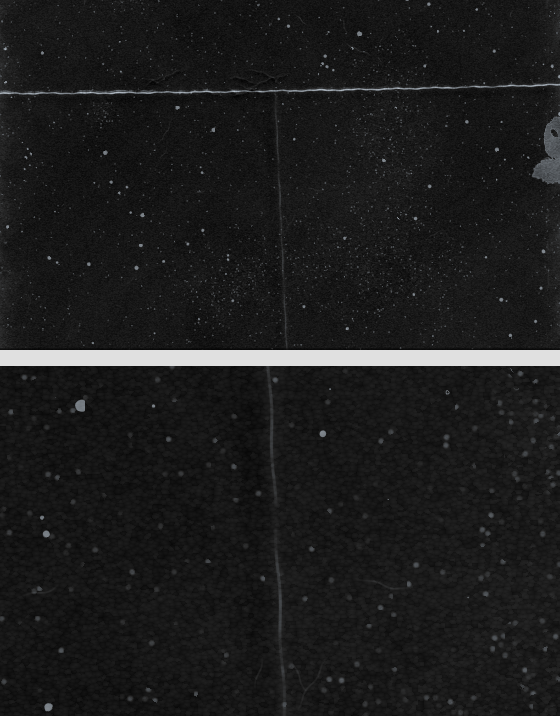
Top, the full canvas; bottom, a detail of the centre.
This texture is drawn by a WebGL 2 fragment shader. Its source:

```glsl
#version 300 es
precision highp float;
// Worn black paper: warped sine clouds tint the sheet, cellular noise gives
// grain, dust and chips, and bent line masks draw the creases, wrinkles and
// scratches. A torn blue-grey scrap sits on the right edge.
uniform vec2 u_resolution;
out vec4 fragColor;

vec2 hash2(vec2 p) {
  vec3 q = fract(p.xyx * vec3(0.1031, 0.1030, 0.0973));
  q += dot(q, q.yzx + 33.33);
  return fract((q.xx + q.yz) * q.zy);
}

// Distance to the nearest scattered point, and two random values of that point.
vec3 cellNoise(vec2 p) {
  vec2 base = floor(p);
  vec3 nearest = vec3(9.0);
  for (int j = -1; j <= 1; j++)
    for (int i = -1; i <= 1; i++) {
      vec2 cell = base + vec2(i, j);
      float d = distance(p, cell + hash2(cell));
      if (d < nearest.x) nearest = vec3(d, hash2(cell + 71.0));
    }
  return nearest;
}

// Layered, warped sines, roughly -1 to 1.
float clouds(vec2 p) {
  float sum = 0.0, amp = 0.5;
  for (int i = 0; i < 6; i++) {
    p += 0.7 * sin(p.yx * 1.3 + float(i));
    sum += amp * sin(p.x) * cos(0.8 * p.y) * 1.4;
    p = mat2(0.8, 0.6, -0.6, 0.8) * p * 1.9 + 3.1;
    amp *= 0.62;
  }
  return sum;
}

float blob(vec2 p, vec2 centre, vec2 radius) {
  vec2 q = (p - centre) / radius;
  return exp(-dot(q, q));
}

float stroke(float d, float width, float px) {
  return 1.0 - smoothstep(width - 0.5 * px, width + px, abs(d));
}

// Bent line frame: x runs along it from -1 to 1, y is the distance across.
vec2 bentFrame(vec2 p, vec2 centre, float angle, float halfLength, float bend) {
  float c = cos(angle), s = sin(angle);
  vec2 q = mat2(c, -s, s, c) * (p - centre);
  float along = q.x / halfLength;
  return vec2(along, q.y + bend * halfLength * along * along + 0.0015 * sin(q.x * 190.0));
}

float taper(float along) {
  return 1.0 - smoothstep(0.2, 1.0, abs(along));
}

// Fine scratches everywhere, and folded ridges beside the long crease.
float marks(vec2 p, float px) {
  float sum = 0.0;
  for (int i = 0; i < 30; i++) {
    vec2 a = hash2(vec2(i, 7)), b = hash2(vec2(i, 19));
    vec2 q = bentFrame(p, a * vec2(1.6, 1.0), b.x * 3.14, 0.012 + 0.06 * b.y * b.y, a.x - 0.5);
    sum += (0.03 + 0.08 * a.y) * stroke(q.y, 0.0006, px) * taper(q.x);
  }
  for (int i = 0; i < 13; i++) {
    vec2 a = hash2(vec2(i, 43)), b = hash2(vec2(i, 61));
    vec2 centre = vec2(0.4 + 0.6 * a.x, 0.73 + 0.06 * a.y);
    vec2 q = bentFrame(p, centre, b.x - 0.5, 0.025 + 0.06 * b.y, 0.6 * (a.y - 0.5));
    float light = 0.07 * stroke(q.y, 0.0012, px);
    float shade = 0.03 * exp(-pow((q.y + 0.006) / 0.006, 2.0));
    sum += (light - shade) * taper(q.x);
  }
  return sum;
}

float longCrease(vec2 p, float px) {
  float wear = 0.5 + 0.5 * clouds(vec2(p.x * 32.0, 2.0));
  float path = 0.733 + 0.0025 * p.x + 0.0082 * p.x * p.x;
  float d = p.y - path - 0.0012 * sin(p.x * 57.0) - 0.0007 * sin(p.x * 173.0);
  float left = 1.0 - smoothstep(0.3, 0.7, p.x);
  float main = stroke(d, 0.0009 + 0.001 * wear, px) * (0.28 + 0.4 * wear);
  float strand = stroke(d - 0.004 - 0.002 * wear, 0.0008, px) * smoothstep(0.3, 0.9, wear);
  return main + strand * (0.12 + 0.25 * left) + 0.04 * exp(-abs(d) / 0.007)
    - 0.018 * exp(-pow((d + 0.017) / 0.01, 2.0));
}

float uprightCrease(vec2 p, float px) {
  float t = 0.74 - p.y;
  float d = p.x - 0.786 - 0.045 * t - 0.001 * sin(t * 70.0);
  float wear = 0.5 + 0.5 * clouds(vec2(5.0, p.y * 45.0));
  float line = 0.14 * wear * stroke(d, 0.0012, px) + 0.045 * exp(-abs(d) / 0.006);
  float shade = 0.015 * exp(-pow((d + 0.02) / 0.016, 2.0));
  return smoothstep(-0.005, 0.02, t) * (line - shade);
}

// Signed distance to the torn scrap, negative inside.
float scrap(vec2 p) {
  float top = length((p - vec2(1.595, 0.605)) * vec2(1.5, 1.0)) - 0.062;
  float foot = length((p - vec2(1.583, 0.512)) * vec2(0.65, 1.0)) - 0.036;
  float hole = 0.010 - distance(p, vec2(1.583, 0.618));
  return max(min(top, foot), hole) + 0.007 * clouds(p * 55.0);
}

void main() {
  float px = 1.0 / u_resolution.y;
  vec2 p = gl_FragCoord.xy * px;
  float right = u_resolution.x * px;
  float mottle = clouds(p * 38.0);

  // Sheet tone, darker in the middle and rubbed at the sides.
  float lum = 0.088 + 0.017 * clouds(p * 5.0 + 1.0) + 0.005 * mottle;
  lum -= 0.018 * blob(p, vec2(0.66, 0.55), vec2(0.25, 0.3));
  lum -= 0.016 * blob(p, vec2(0.75, 0.95), vec2(0.4, 0.15));
  float sides = exp(-p.x / 0.03) + exp(-(right - p.x) / 0.028);
  lum += sides * (0.055 + 0.035 * mottle);
  lum += 0.05 * stroke(p.x - right + 0.035 + 0.002 * sin(p.y * 21.0), 0.001, px) * smoothstep(-0.3, 0.6, mottle);

  // Grain and dust.
  float dust = blob(p, vec2(1.12, 0.62), vec2(0.11, 0.22)) + blob(p, vec2(1.08, 0.24), vec2(0.22, 0.14))
    + blob(p, vec2(0.66, 0.18), vec2(0.15, 0.10)) + blob(p, vec2(0.30, 0.67), vec2(0.04, 0.05))
    + blob(p, vec2(0.36, 0.99), vec2(0.06, 0.04)) + 0.4 * sides;
  dust *= 0.65 + 0.35 * mottle;
  vec3 grain = cellNoise(p * vec2(190.0, 290.0));
  lum += 0.045 * (0.45 - grain.x) + 0.055 * (grain.y - 0.5) * (0.7 + 0.6 * dust) + 0.012 * dust;
  vec3 mote = cellNoise(p * 150.0 + 9.0);
  lum += 0.24 * mote.z * mote.z * (1.0 - smoothstep(0.15, 0.6, mote.x)) * step(0.95 - 0.4 * dust, mote.y);

  // Chipped flakes.
  float chipped = blob(p, vec2(0.94, 0.80), vec2(0.025, 0.03)) + blob(p, vec2(0.08, 0.54), vec2(0.02, 0.05))
    + 0.5 * blob(p, vec2(0.37, 0.055), vec2(0.02)) + 0.05 * dust;
  vec3 chip = cellNoise(p * 60.0 + 4.0);
  float radius = 0.34 * mix(chip.z * chip.z * chip.z, chip.z, min(chipped, 1.0));
  float flake = stroke(chip.x + 0.12 * mottle, radius, 60.0 * px);
  lum += 0.42 * flake * step(0.97 - 0.6 * chipped, chip.y);

  // Creases and scratches.
  lum += marks(p, px) + longCrease(p, px) + uprightCrease(p, px);
  lum *= mix(0.4, 1.0, smoothstep(0.002, 0.008, p.y));

  // Scrap with a paler torn rim.
  float torn = scrap(p);
  float scrapLum = 0.34 + 0.05 * mottle + 0.08 * (grain.y - 0.5) + 0.1 * stroke(torn, 0.002, px);
  lum = mix(lum, scrapLum, 1.0 - smoothstep(-px, px, torn));

  vec3 tint = mix(vec3(1.0), vec3(0.95, 1.0, 1.05), smoothstep(0.11, 0.3, lum));
  fragColor = vec4(clamp(lum, 0.02, 0.85) * tint, 1.0);
}
```
